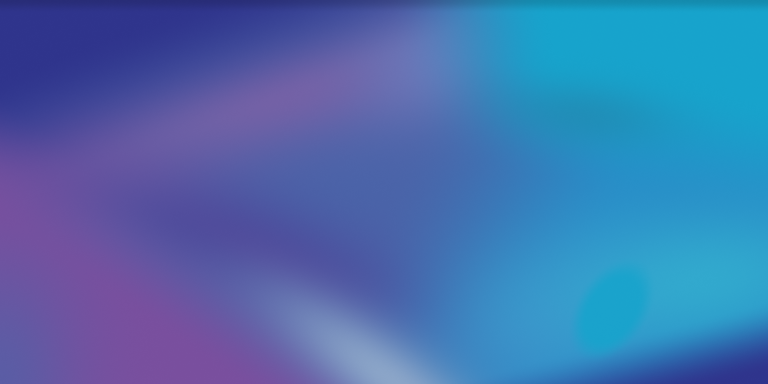
This background is drawn by a WebGL 2 fragment shader. Its source:

```glsl
#version 300 es
precision highp float;

uniform vec2 u_resolution;
out vec4 fragColor;

const vec3 NAVY = vec3(0.185, 0.205, 0.55);
const vec3 CENTRE_BLUE = vec3(0.29, 0.39, 0.66);
const vec3 AZURE = vec3(0.15, 0.55, 0.78);
const vec3 CYAN = vec3(0.09, 0.64, 0.80);
const vec3 AQUA = vec3(0.20, 0.68, 0.81);
const vec3 SKY = vec3(0.25, 0.58, 0.80);
const vec3 TEAL = vec3(0.13, 0.53, 0.68);
const vec3 INDIGO = vec3(0.30, 0.26, 0.59);
const vec3 PURPLE = vec3(0.37, 0.29, 0.61);
const vec3 MAUVE = vec3(0.46, 0.38, 0.65);
const vec3 MAGENTA = vec3(0.475, 0.31, 0.62);
const vec3 PERIWINKLE = vec3(0.42, 0.50, 0.75);
const vec3 PALE = vec3(0.56, 0.66, 0.79);

// Position inside a tilted ellipse, scaled so its rim has length one
vec2 ellipseSpace(vec2 p, vec2 centre, vec2 radii, float angle) {
    float c = cos(angle), s = sin(angle);
    return mat2(c, -s, s, c) * (p - centre) / radii;
}

// Gaussian glow
float glow(vec2 p, vec2 centre, vec2 radii, float angle) {
    vec2 q = ellipseSpace(p, centre, radii, angle);
    return exp(-dot(q, q));
}

// Soft half plane, filled to the left of the direction a to b
float softSide(vec2 p, vec2 a, vec2 b, float blur) {
    vec2 along = normalize(b - a);
    float d = dot(p - a, vec2(-along.y, along.x));
    return smoothstep(-blur, blur, d);
}

// Fine grain that hides banding
float hash(vec2 p) {
    return fract(sin(dot(p, vec2(12.99, 78.23))) * 43758.5);
}

void main() {
    vec2 p = gl_FragCoord.xy / u_resolution.y;
    p.x *= 2.0 * u_resolution.y / u_resolution.x;

    // Central blue passing into azure
    float rightward = smoothstep(1.0, 1.65, p.x - 0.3 * (p.y - 0.5));
    vec3 col = mix(CENTRE_BLUE, AZURE, rightward);

    // Violet shadow and mauve band
    col = mix(col, INDIGO, 0.85 * glow(p, vec2(0.62, 0.37), vec2(0.48, 0.13), -0.38));
    col = mix(col, PURPLE, 0.9 * glow(p, vec2(0.15, 0.57), vec2(0.38, 0.15), 0.1));
    col = mix(col, MAUVE, 0.95 * glow(p, vec2(0.75, 0.75), vec2(0.58, 0.13), 0.27));
    col = mix(col, PERIWINKLE, 0.7 * glow(p, vec2(1.13, 0.84), vec2(0.2, 0.15), 0.4));

    // Navy upper left
    col = mix(col, NAVY, softSide(p, vec2(0.0, 0.63), vec2(1.0, 1.01), 0.16));

    // Cyan upper right with a teal shade on its lower rim
    float cyanArea = smoothstep(1.03, 1.47, p.x + 0.15 * (p.y - 0.8));
    cyanArea *= softSide(p, vec2(1.1, 0.73), vec2(2.0, 0.58), 0.16);
    col = mix(col, CYAN, cyanArea);
    col = mix(col, TEAL, 0.6 * glow(p, vec2(1.53, 0.70), vec2(0.22, 0.08), -0.1));

    // Magenta lower left, cooler in the corner
    col = mix(col, MAGENTA, softSide(p, vec2(0.87, 0.0), vec2(0.0, 0.59), 0.14) 
        * (1.0 - 0.65 * glow(p, vec2(0.0), vec2(0.2, 0.32), 0.0)));

    // Lower glows and pale streak
    col = mix(col, SKY, 0.75 * glow(p, vec2(1.42, 0.17), vec2(0.32, 0.2), 0.35));
    col = mix(col, AQUA, 0.85 * glow(p, vec2(1.83, 0.27), vec2(0.42, 0.17), 0.12));
    col = mix(col, PALE, 0.95 * glow(p, vec2(1.03, 0.0), vec2(0.37, 0.10), -0.64));

    // Navy lower right
    col = mix(col, NAVY, softSide(p, vec2(2.0, 0.125), vec2(1.45, -0.015), 0.09));

    // Tilted cyan oval
    float oval = length(ellipseSpace(p, vec2(1.594, 0.193), vec2(0.135, 0.085), 1.0));
    col = mix(col, CYAN, 0.9 * (1.0 - smoothstep(0.65, 1.15, oval)));

    // Thin shade along the top
    col *= 1.0 - 0.15 * smoothstep(0.965, 1.0, p.y);

    col += (hash(gl_FragCoord.xy) - 0.5) / 255.0;
    fragColor = vec4(col, 1.0);
}
```
